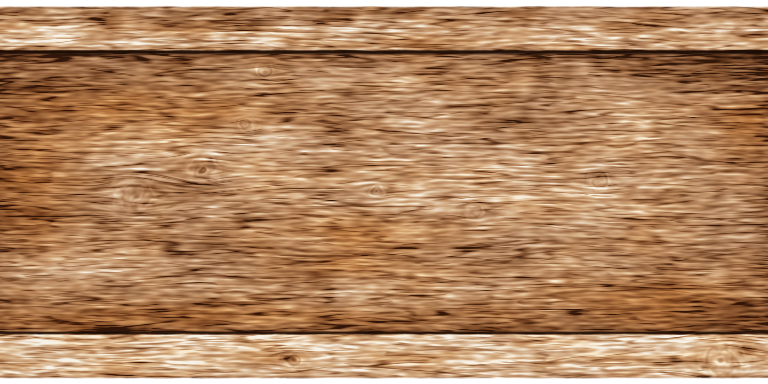
Write a Shadertoy shader that draws this texture.

```glsl
// Weathered wooden panel with knots, framed by two pale worn rails.

const int KNOTS = 9;
// Knot centre (xy) and radius (z), in canvas heights
const vec3 knots[KNOTS] = vec3[KNOTS](
    vec3(0.529, 0.557, 0.032), vec3(0.350, 0.490, 0.038),
    vec3(0.982, 0.503, 0.016), vec3(1.235, 0.449, 0.018),
    vec3(1.563, 0.530, 0.022), vec3(0.765, 0.062, 0.020),
    vec3(0.690, 0.815, 0.018), vec3(1.880, 0.060, 0.046),
    vec3(0.640, 0.675, 0.016));

// Broad patches of the panel: centre (xy) and radii (zw)
const int PALE = 7;
const vec4 pale[PALE] = vec4[PALE](
    vec4(1.00, 0.54, 0.50, 0.10), vec4(0.93, 0.78, 0.24, 0.08), vec4(0.22, 0.31, 0.25, 0.06),
    vec4(1.62, 0.70, 0.20, 0.09), vec4(0.45, 0.63, 0.24, 0.06), vec4(1.50, 0.48, 0.32, 0.08),
    vec4(1.10, 0.25, 0.35, 0.05));
const int DARK = 7;
const vec4 dark[DARK] = vec4[DARK](
    vec4(0.10, 0.79, 0.24, 0.10), vec4(1.85, 0.82, 0.26, 0.06), vec4(1.41, 0.69, 0.12, 0.04),
    vec4(0.53, 0.34, 0.11, 0.05), vec4(0.80, 0.29, 0.05, 0.04), vec4(1.80, 0.19, 0.25, 0.05),
    vec4(0.02, 0.47, 0.13, 0.12));
const int AMBER = 7;
const vec4 amber[AMBER] = vec4[AMBER](
    vec4(0.93, 0.39, 0.22, 0.04), vec4(0.93, 0.31, 0.15, 0.04), vec4(0.30, 0.72, 0.40, 0.07),
    vec4(1.95, 0.67, 0.09, 0.09), vec4(0.40, 0.17, 1.00, 0.04), vec4(1.75, 0.22, 0.30, 0.07),
    vec4(0.05, 0.50, 0.16, 0.15));

// Wood tones from deep crack to bleached fibre
const vec3 tones[6] = vec3[6](
    vec3(0.19, 0.09, 0.04), vec3(0.45, 0.27, 0.15), vec3(0.60, 0.42, 0.28),
    vec3(0.74, 0.56, 0.41), vec3(0.85, 0.72, 0.58), vec3(0.97, 0.95, 0.91));

vec3 woodRamp(float tone) {
    float t = clamp(tone, 0.0, 0.999) * 5.0;
    int i = int(t);
    return mix(tones[i], tones[i + 1], fract(t));
}

vec2 gradientAt(vec2 cell) {
    float h = fract(sin(dot(cell, vec2(127.1, 311.7))) * 43758.55);
    return vec2(cos(h * 6.2832), sin(h * 6.2832));
}

float gradNoise(vec2 p) {
    vec2 i = floor(p), f = fract(p);
    vec2 u = f * f * f * (f * (f * 6.0 - 15.0) + 10.0);
    vec2 e = vec2(0.0, 1.0);
    float low = mix(dot(gradientAt(i), f), dot(gradientAt(i + e.yx), f - e.yx), u.x);
    float high = mix(dot(gradientAt(i + e), f - e), dot(gradientAt(i + 1.0), f - 1.0), u.x);
    return mix(low, high, u.y) * 1.4;
}

float fbm(vec2 p) {
    float sum = 0.0, amp = 0.6;
    for (int i = 0; i < 4; i++) {
        sum += amp * gradNoise(p);
        p = p * 2.03 + 17.3;
        amp *= 0.55;
    }
    return sum;
}

// Soft elliptical patch
float blot(vec2 p, vec4 shape) {
    vec2 d = (p - shape.xy) / shape.zw;
    return exp(-dot(d, d));
}

// Spreads the grain apart so that fibres flow around knots
vec2 bendGrain(vec2 p) {
    vec2 q = p;
    for (int i = 0; i < KNOTS; i++) {
        vec3 k = knots[i];
        q.y -= 0.55 * (p.y - k.y) * blot(p, vec4(k.xy, k.z * vec2(2.2, 1.3)));
    }
    return q + vec2(0.0, 0.007 * gradNoise(p * vec2(2.5, 5.0)));
}

// Faint rings and dark hearts
float knotTone(vec2 p) {
    float tone = 0.0;
    for (int i = 0; i < KNOTS; i++) {
        vec2 d = (p - knots[i].xy) / knots[i].z * vec2(0.75, 1.0);
        float r = length(d) + 0.4 * gradNoise(p * 50.0);
        tone += 0.14 * sin(r * 9.0 - 1.0) * exp(-r * r) - 0.24 * exp(-r * r * 6.0);
    }
    return tone;
}

// Thin broken splits along the zero line of stretched noise
float cracks(vec2 p, vec2 scale, float width) {
    float line = 1.0 - smoothstep(0.0, width, abs(gradNoise(p * scale)));
    return line * smoothstep(0.0, 0.25, gradNoise(p * scale * vec2(1.5, 0.5) + 31.0));
}

float grainTone(vec2 p) {
    float tone = 0.12 * fbm(p * vec2(3.0, 24.0)) + 0.20 * gradNoise(p * vec2(5.0, 85.0));
    tone += 0.26 * gradNoise(p * vec2(10.0, 128.0)) + 0.20 * gradNoise(p * vec2(26.0, 150.0));
    tone -= 0.32 * cracks(p, vec2(2.2, 36.0), 0.11) + 0.28 * cracks(p + 5.0, vec2(4.0, 58.0), 0.16);
    return tone - 0.28 * cracks(p + 9.0, vec2(7.0, 90.0), 0.24);
}

// Light and shade of the recessed panel
float panelTone(vec2 p) {
    float tone = 0.57 + 0.10 * fbm(p * vec2(4.0, 9.0));
    for (int i = 0; i < PALE; i++) tone += 0.14 * blot(p, pale[i]);
    for (int i = 0; i < DARK; i++) tone -= 0.16 * blot(p, dark[i]);
    tone -= 0.26 * exp((p.y - 0.86) / 0.04) + 0.22 * exp((0.138 - p.y) / 0.04);
    return tone - 0.10 * exp(-p.x / 0.06) - 0.12 * exp((p.x - 2.0) / 0.06);
}

float panelStain(vec2 p) {
    float stain = 0.10 + 0.4 * fbm(p * vec2(5.0, 12.0) + 8.0);
    for (int i = 0; i < AMBER; i++) stain += 0.6 * blot(p, amber[i]);
    return stain;
}

void mainImage(out vec4 fragColor, in vec2 fragCoord) {
    vec2 p = fragCoord / iResolution.y;
    p.x *= 2.0 * iResolution.y / iResolution.x;
    float soft = 1.2 / iResolution.y;
    float wobble = 0.002 * fbm(vec2(p.x * 14.0, 3.5));
    float topRail = smoothstep(-soft, soft, p.y - 0.869 - wobble);
    float lowRail = smoothstep(-soft, soft, 0.130 - p.y + wobble);

    // Rails: bleached fibre with worn brown patches
    float wear = fbm(p * vec2(5.0, 22.0) + 40.0);
    float topTone = 0.72 + 0.26 * wear - 0.22 * smoothstep(0.92, 0.975, p.y);
    topTone += 0.10 * blot(p, vec4(0.1, 0.91, 0.25, 0.03)) - 0.14 * blot(p, vec4(0.55, 0.95, 0.25, 0.025));
    float lowTone = 0.80 + 0.14 * wear + 0.08 * smoothstep(0.07, 0.125, p.y) - 0.25 * exp((0.016 - p.y) / 0.008);
    float base = mix(mix(panelTone(p), topTone, topRail), lowTone, lowRail);
    float stain = mix(panelStain(p), 0.12 - 0.6 * wear, max(topRail, lowRail));

    // Shared grain and knots, with separate fibres on each board
    float board = 3.0 * step(0.86, p.y) + 7.0 * step(p.y, 0.134);
    vec3 col = woodRamp(base + grainTone(bendGrain(p) + vec2(board, 0.0)) + knotTone(p));
    col *= mix(vec3(1.0), vec3(1.01, 0.86, 0.60), clamp(stain, 0.0, 1.0));

    // Dark seams beside the rails
    float seam = smoothstep(0.855, 0.864, p.y) * (1.0 - topRail);
    seam = max(seam, (1.0 - smoothstep(0.133, 0.139, p.y)) * (1.0 - lowRail));
    col = mix(col, vec3(0.10, 0.045, 0.02), seam * 0.92);

    // White margins above and below
    float margin = max(smoothstep(-soft, soft, p.y - 0.982 + wobble),
                       smoothstep(-soft, soft, 0.016 - p.y + wobble));
    fragColor = vec4(mix(col, vec3(1.0), margin), 1.0);
}
```
